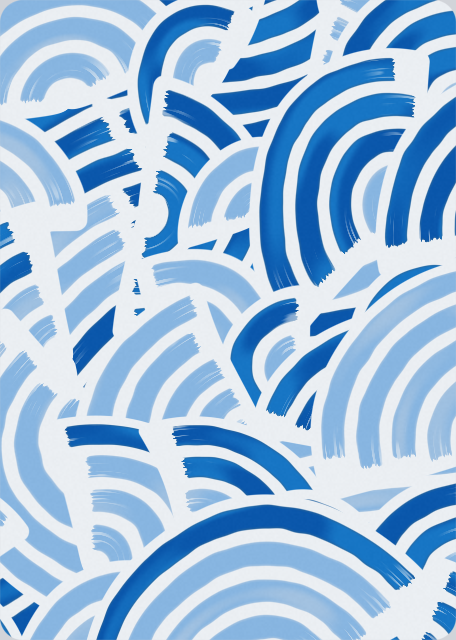
A Shadertoy shader for this pattern:

```glsl
const float PITCH = 0.076;      // spacing of neighbouring strokes
const float HALF_WIDTH = 0.0245;
const float MARGIN = 0.023;     // bare paper kept around each fan
const vec2 CELL = vec2(0.29, 0.26);

const vec3 PAPER = vec3(0.92, 0.935, 0.95);
const vec3 DEEP = vec3(0.04, 0.34, 0.67);
const vec3 BRIGHT = vec3(0.09, 0.46, 0.77);
const vec3 DULL = vec3(0.18, 0.40, 0.59);
const vec3 SKY = vec3(0.53, 0.71, 0.88);
const vec3 PALE = vec3(0.68, 0.78, 0.88);
const vec3 BORDER = vec3(0.82, 0.83, 0.85);

float hash(vec2 p) {
    vec3 q = fract(p.xyx * 0.1031);
    q += dot(q, q.yzx + 33.33);
    return fract((q.x + q.y) * q.z);
}

float noise(vec2 p) {
    vec2 i = floor(p), f = fract(p);
    f = f * f * (3.0 - 2.0 * f);
    return mix(mix(hash(i), hash(i + vec2(1, 0)), f.x),
               mix(hash(i + vec2(0, 1)), hash(i + vec2(1, 1)), f.x), f.y);
}

float fill(float d, float px) {
    return 1.0 - smoothstep(-px, px, d);
}

float roundedBox(vec2 edges, float radius) {
    vec2 q = edges + radius;
    return length(max(q, 0.0)) + min(max(q.x, q.y), 0.0) - radius;
}

// One brush stroke: wobbly sides, ragged ends and dry bristle streaks
vec3 paintStroke(vec3 base, float across, float along, float toEnd,
                 float seed, bool dark, float px) {
    float wobble = 0.004 * (noise(vec2(along * 28.0, seed + sign(across) * 7.0)) - 0.5);
    float ragged = 0.010 * noise(vec2(across * 320.0, seed));
    float d = roundedBox(vec2(abs(across) - HALF_WIDTH + wobble, ragged - toEnd), 0.006);

    float tone = noise(vec2(along * 6.0, across * 24.0 + seed));
    float rim = 0.6 * smoothstep(-0.006, 0.0, d);
    vec3 ink = dark ? mix(DEEP, BRIGHT, smoothstep(0.35, 0.7, tone))
                    : mix(SKY, PALE, 0.7 * smoothstep(0.6, 0.95, tone));
    ink = mix(ink, dark ? DULL : PALE, rim);

    float streak = noise(vec2(along * 14.0, across * 260.0 + seed));
    float dry = smoothstep(0.7, 0.9, streak) * (1.0 - smoothstep(0.0, 0.09, toEnd));
    return mix(base, ink, fill(d, px) * (1.0 - 0.6 * dry));
}

// Long S-shaped strokes that show between the fans
vec3 paintWaves(vec3 base, vec2 p, float px) {
    vec2 q = mat2(0.87, -0.5, 0.5, 0.87) * p;
    float slope = 0.45 * cos(q.x * 5.5 + 1.0);
    float level = (q.y + 0.082 * sin(q.x * 5.5 + 1.0)) / PITCH;
    float index = floor(level);
    float group = floor(index / 3.0);
    float across = (fract(level) - 0.5) * PITCH / sqrt(1.0 + 0.4 * slope * slope);

    float segmentLength = 0.85;
    float position = q.x / segmentLength + hash(vec2(group, 5.0)) + 0.05 * hash(vec2(index, 9.0));
    float toEnd = (0.5 - abs(fract(position) - 0.5)) * segmentLength - 0.012;
    float segment = floor(position);
    bool dark = hash(vec2(group, segment + 21.0)) < 0.55;
    return paintStroke(base, across, q.x, toEnd, index * 13.0 + segment * 5.0, dark, px);
}

// Concentric arcs on a patch of bare paper, dark rings outermost
vec3 paintFan(vec3 base, vec2 p, vec2 cell, float px) {
    float count = 2.0 + floor(3.6 * hash(cell + 11.0));
    float outer = PITCH * (count - 0.4 + 0.5 * hash(cell + 23.0));
    float halfAngle = mix(1.15, 1.8, hash(cell + 37.0));
    float facing = 1.57 + 4.2 * (hash(cell + 41.0) - 0.5);

    float c = cos(facing), s = sin(facing);
    p = mat2(c, -s, s, c) * p;
    float r = length(p);
    float angle = atan(p.y, p.x);
    vec2 patchEdges = vec2(r - outer - HALF_WIDTH, (abs(angle) - halfAngle) * r) - MARGIN;
    float patchDistance = roundedBox(patchEdges, 0.02);
    if (patchDistance > px) return base;

    vec3 color = PAPER;
    float ring = max(floor((outer - r) / PITCH + 0.5), 0.0);
    if (ring < count) {
        float radius = outer - ring * PITCH;
        float trim = 0.18 * hash(cell + ring * 3.0 + sign(angle));
        float toEnd = (halfAngle - trim - abs(angle)) * r;
        bool dark = ring < floor(4.0 * hash(cell + 53.0));
        float seed = 90.0 * hash(cell + 61.0) + ring * 17.0;
        color = paintStroke(color, r - radius, angle * radius, toEnd, seed, dark, px);
    }
    return mix(base, color, fill(patchDistance, px));
}

void mainImage(out vec4 fragColor, in vec2 fragCoord) {
    float px = 0.8 / iResolution.x;
    vec2 uv = fragCoord / iResolution.x;
    vec2 size = vec2(1.0, iResolution.y / iResolution.x);
    vec2 p = uv + 0.05 * (vec2(noise(uv * 3.0), noise(uv * 3.0 + 40.0)) - 0.5);

    vec3 color = paintWaves(PAPER, p, px);

    // Staggered, jittered fans; lower rows overlap the upper ones
    int topRow = int(ceil(size.y / CELL.y)) + 1;
    for (int row = topRow; row >= -2; row--) {
        for (int column = -2; column <= 4; column++) {
            vec2 cell = vec2(column, row);
            vec2 jitter = 0.4 * (vec2(hash(cell + 71.0), hash(cell + 83.0)) - 0.5);
            vec2 stagger = vec2(0.5 * float(row & 1), 0.0);
            color = paintFan(color, p - (cell + stagger + jitter + 0.5) * CELL, cell, px);
        }
    }

    // Paper grain and rounded sheet corners
    color += 0.012 * (noise(uv * 240.0) - 0.5);
    float sheet = roundedBox(abs(uv - 0.5 * size) - 0.5 * size, 0.05);
    fragColor = vec4(mix(BORDER, color, fill(sheet, px)), 1.0);
}
```
